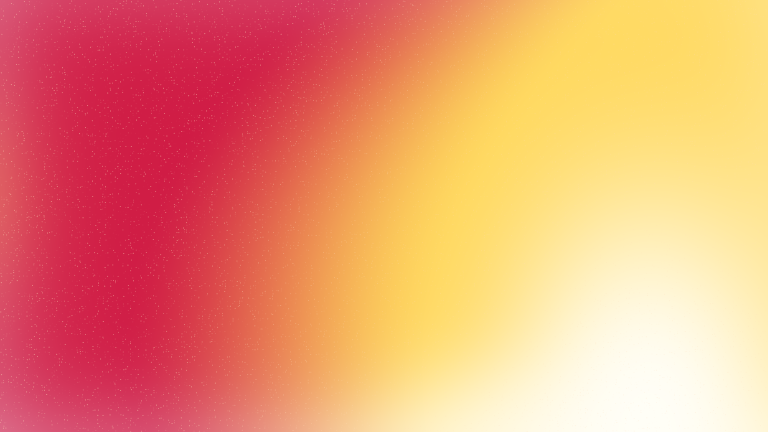
A Shadertoy shader for this background:

```glsl
// Soft crimson-to-gold gradient with a cream glow, hazy borders and fine bright grain.

const vec3 CRIMSON = vec3(0.815, 0.11, 0.27);
const vec3 GOLD    = vec3(1.0, 0.845, 0.355);
const vec3 WHITE   = vec3(1.0, 0.995, 0.965);
const vec3 HAZE    = vec3(0.92, 0.82, 0.88);
const vec3 CREAM   = vec3(1.0, 0.97, 0.86);
const vec3 WARM    = vec3(0.98, 0.85, 0.60);
const vec3 SPECK   = vec3(1.0, 0.86, 0.72);

const float BAND_X     = 0.34;   // leftmost point of the orange band
const float BAND_Y     = 0.22;   // height of that point
const float BAND_CURVE = 0.40;
const float RED_REACH  = 0.18;   // extent of the blend toward crimson
const float GOLD_REACH = 0.24;   // extent of the blend toward gold

const vec2 GLOW_POS  = vec2(0.845, 0.0);
const vec2 GLOW_SIZE = vec2(0.205, 0.57);
const vec2 FOOT_POS  = vec2(0.67, -0.03);
const vec2 FOOT_SIZE = vec2(0.18, 0.20);
const float FOOT_LIGHT = 0.55;

// Border haze strengths
const float LEFT_HAZE   = 0.34;
const float RIGHT_HAZE  = 0.22;
const float TOP_HAZE    = 0.16;
const float BOTTOM_HAZE = 0.26;

const float GRAIN_CELLS  = 170.0;  // cells along the height
const float GRAIN_RADIUS = 0.0013;
const float GRAIN_SHARE  = 0.45;

float hash(vec2 p) {
    vec3 q = fract(p.xyx * vec3(0.1031, 0.1030, 0.0973));
    q += dot(q, q.yzx + 33.33);
    return fract((q.x + q.y) * q.z);
}

// Rounded falloff, flatter at the centre than a Gaussian
float glow(vec2 uv, vec2 centre, vec2 size) {
    return exp(-pow(length((uv - centre) / size), 2.6));
}

// Scattered dots of varied brightness, one candidate per cell
float grain(vec2 p, float pixel) {
    vec2 cell = floor(p * GRAIN_CELLS);
    vec2 jitter = 0.2 + 0.6 * vec2(hash(cell + 17.0), hash(cell + 59.0));
    float d = length(p - (cell + jitter) / GRAIN_CELLS);
    float dotMask = 1.0 - smoothstep(GRAIN_RADIUS - 0.5 * pixel,
                                     GRAIN_RADIUS + 0.5 * pixel, d);
    float strength = hash(cell + 211.0);
    return dotMask * step(hash(cell + 101.0), GRAIN_SHARE) * pow(strength, 3.0);
}

void mainImage(out vec4 fragColor, in vec2 fragCoord) {
    vec2 uv = fragCoord / iResolution.xy;
    vec2 p = fragCoord / iResolution.y;

    // Curved crimson to gold sweep, passing through orange
    float rise = uv.y - BAND_Y;
    float side = uv.x - BAND_X - BAND_CURVE * rise * rise;
    float t = pow(smoothstep(-RED_REACH, GOLD_REACH, side), 0.85);
    vec3 col = mix(CRIMSON, GOLD, t);

    // Pale haze along the borders, warmer at mid left
    vec2 low = exp(-pow(uv / vec2(0.065, 0.11), vec2(1.4)));
    vec2 high = exp(-pow((1.0 - uv) / vec2(0.07, 0.10), vec2(1.4)));
    float midLeft = exp(-pow((uv.y - 0.55) / 0.28, 2.0));
    vec3 pale = mix(HAZE, CREAM, t);
    vec3 leftTint = mix(pale, WARM, midLeft);
    col = mix(col, leftTint, LEFT_HAZE * mix(0.6, 1.0, midLeft) * low.x);
    col = mix(col, pale, BOTTOM_HAZE * (1.0 + 0.8 * t) * low.y);
    col = mix(col, pale, RIGHT_HAZE * high.x);
    col = mix(col, pale, TOP_HAZE * high.y * (1.0 - 0.6 * t));

    // Cream light from the lower right
    float light = glow(uv, GLOW_POS, GLOW_SIZE);
    float foot = FOOT_LIGHT * glow(uv, FOOT_POS, FOOT_SIZE);
    col = mix(col, WHITE, 1.0 - (1.0 - light) * (1.0 - foot));

    // Bright specks, strongest over the crimson
    float specks = grain(p, 1.0 / iResolution.y);
    col = mix(col, SPECK, specks * mix(0.42, 0.2, t));

    fragColor = vec4(clamp(col, 0.0, 1.0), 1.0);
}
```
